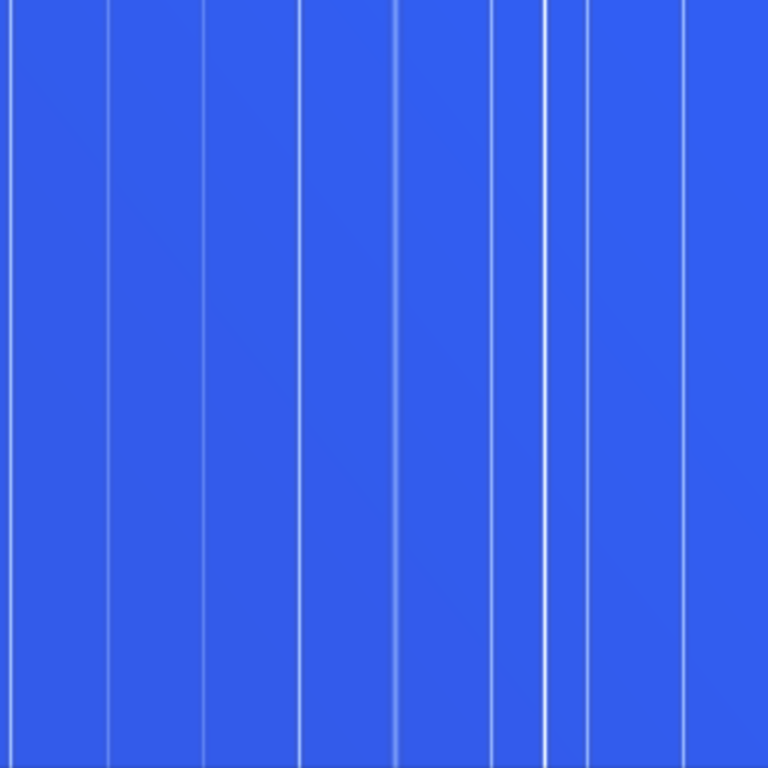
Give the GLSL for this pattern, as a WebGL 2 fragment shader.

```glsl
#version 300 es
precision highp float;
// Thin pale vertical lines on a blue ground, eight evenly spaced across plus one
// near-white extra. Each line is a soft bell profile with a darker fringe on both
// sides; strength and width vary by line over a faint diagonal gradient.

uniform vec2 u_resolution;
out vec4 fragColor;

float bell(float d, float width) {
    float t = d / width;
    return exp(-0.5 * t * t);
}

// Lays one line with its dark fringes over the ground, d = distance to its axis.
vec3 drawLine(vec3 ground, float d, float width, float strength, vec3 tint) {
    float fringe = bell(abs(d) - 2.9 * width, 0.8 * width);
    vec3 shaded = mix(ground, vec3(0.22, 0.34, 0.80), fringe * min(strength, 1.0) * 0.75);
    return mix(shaded, tint, bell(d, width) * strength);
}

void main() {
    vec2 uv = gl_FragCoord.xy / u_resolution;
    float pixel = 1.0 / u_resolution.x;

    // Ground: slightly lighter towards the upper right
    float slope = smoothstep(0.3, 1.7, uv.x + 0.8 * uv.y);
    vec3 color = mix(vec3(0.200, 0.355, 0.918), vec3(0.192, 0.370, 0.952), slope);

    // Regular lines, one in each eighth of the width
    float strengths[8] = float[8](0.90, 0.38, 0.34, 0.92, 0.55, 0.78, 0.78, 0.80);
    float cell = floor((uv.x - 0.015) * 8.0 + 0.5);
    int index = int(clamp(cell, 0.0, 7.0));
    float axis = 0.015 + float(index) / 8.0;
    axis += index == 0 ? -0.001 : (index == 1 ? 0.001 : 0.0);
    float width = max(index == 4 ? 0.0029 : 0.0018, 0.6 * pixel);
    float strength = strengths[index];
    color = drawLine(color, uv.x - axis, width, strength, vec3(0.65, 0.77, 1.0));

    // Extra bright line between the sixth and seventh
    color = drawLine(color, uv.x - 0.7096, max(0.0021, 0.6 * pixel), 1.0,
                     vec3(0.88, 0.93, 1.0));

    // Faint shade along the bottom edge
    color *= 1.0 - 0.1 * (1.0 - smoothstep(0.0, 0.006, uv.y));

    fragColor = vec4(color, 1.0);
}
```
